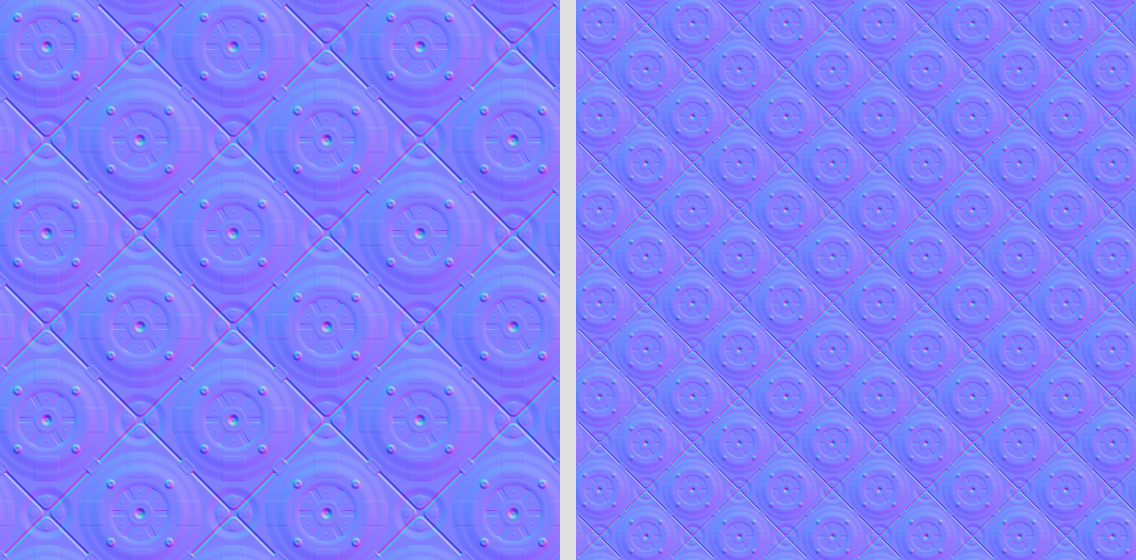
Left: one tile. Right: repeated 2 by 2.
Write a WebGL 2 fragment shader that draws this texture map.

```glsl
#version 300 es
precision highp float;
// Tangent-space normal map of round medallions in a lattice of crossing grooves and clamps.

uniform vec2 u_resolution;
out vec4 fragColor;

const float REPEATS = 3.0;
const float HALF_TILE = 128.0;   // one tile is 256 design units wide
const float CANVAS = REPEATS * 2.0 * HALF_TILE;
const float SIXTH_TURN = 1.0471976;

// Offset from the nearest point of the diagonal lattice through centre
vec2 diamondFold(vec2 p, vec2 centre) {
    vec2 d = p - centre;
    vec2 r = vec2(d.x + d.y, d.x - d.y) / (2.0 * HALF_TILE);
    r -= round(r);
    return HALF_TILE * vec2(r.x + r.y, r.x - r.y);
}

// Folds the plane into one of six sectors centred on the x axis
vec2 sectorFold(vec2 p, float turn) {
    float a = atan(p.y, p.x) + turn;
    a -= SIXTH_TURN * round(a / SIXTH_TURN);
    return length(p) * vec2(cos(a), sin(a));
}

vec2 diagonal(vec2 p) {
    return vec2(p.x + p.y, p.x - p.y) * 0.70710678;
}

float roundBox(vec2 p, vec2 halfSize, float radius) {
    vec2 q = abs(p) - halfSize + radius;
    return length(max(q, 0.0)) + min(max(q.x, q.y), 0.0) - radius;
}

float smoothMin(float a, float b, float k) {
    float h = max(k - abs(a - b), 0.0) / k;
    return min(a, b) - 0.25 * k * h * h;
}

// 1 inside a shape, 0 outside, with a bevel reaching w to either side
float plateau(float d, float w) {
    return 1.0 - smoothstep(-w, w, d);
}

float medallion(vec2 p) {
    float r = length(p);
    // Broad stepped rim and the recessed dial
    float h = 1.7 * plateau(r - 79.0, 7.0) + 2.7 * plateau(r - 64.0, 9.0);
    h -= 1.1 * plateau(r - 40.5, 3.5);
    h -= 0.25 * plateau(abs(r - 43.0), 1.2);
    // Square pads on the four sides
    vec2 a = abs(p);
    vec2 side = a.x > a.y ? a : a.yx;
    h += 0.28 * plateau(roundBox(side - vec2(66.0, 0.0), vec2(16.5), 2.0), 0.9);
    // Corner bolts
    float bolt = length(a - 40.0);
    h += 2.3 * plateau(bolt - 5.0, 2.2) - 0.5 * plateau(bolt - 2.0, 1.5);
    // Radial slots with studs between them
    vec2 slot = sectorFold(p, 0.0);
    float depth = 0.3 + 0.35 * smoothstep(18.0, 36.0, slot.x);
    h -= depth * plateau(roundBox(slot - vec2(28.5, 0.0), vec2(9.5, 3.8), 0.6), 0.9);
    vec2 stud = sectorFold(p, 0.5 * SIXTH_TURN) - vec2(29.0, 0.0);
    h += 0.25 * plateau(length(stud) - 2.0, 1.1);
    // Hub and central bore
    h += 0.4 * plateau(r - 17.0, 1.2) - 0.2 * plateau(r - 12.5, 1.5);
    return h - 4.2 * plateau(r - 5.2, 2.9);
}

float crossing(vec2 p) {
    float r = length(p);
    // Shallow dish
    float h = -2.0 * plateau(r - 31.5, 6.5) + 0.3 * plateau(r - 24.0, 1.5);
    // Four ringed buttons
    vec2 a = abs(p);
    vec2 side = a.x > a.y ? a : a.yx;
    float button = length(side - vec2(18.0, 0.0));
    h += 0.5 * plateau(button - 6.0, 2.5) - 0.25 * plateau(abs(button - 3.2), 0.9);
    // Grooves meeting with filleted corners and stopping short of the clamps
    vec2 arm = abs(diagonal(p));
    float groove = smoothMin(arm.x, arm.y, 9.0);
    groove = max(groove, max(arm.x, arm.y) - 78.0);
    return h - 2.1 * (1.0 - smoothstep(0.3, 3.2, groove));
}

// q.x runs along the groove
float clampPlate(vec2 q) {
    float h = 0.45 * plateau(roundBox(q, vec2(10.5, 7.5), 3.0), 1.0);
    return h - 0.35 * plateau(roundBox(q, vec2(7.0, 4.0), 1.5), 1.0);
}

float relief(vec2 p) {
    float h = medallion(diamondFold(p, vec2(64.0, 192.0)));
    h += crossing(diamondFold(p, vec2(192.0)));
    h += clampPlate(diagonal(diamondFold(p, vec2(128.0))));
    return h + clampPlate(diagonal(diamondFold(p, vec2(0.0, 128.0))).yx);
}

void main() {
    vec2 p = gl_FragCoord.xy / u_resolution * CANVAS;
    // Central differences across one pixel also smooth the edges
    vec2 e = 0.5 * CANVAS / u_resolution;
    float slopeX = (relief(p + vec2(e.x, 0.0)) - relief(p - vec2(e.x, 0.0))) / (2.0 * e.x);
    float slopeY = (relief(p + vec2(0.0, e.y)) - relief(p - vec2(0.0, e.y))) / (2.0 * e.y);
    vec3 normal = normalize(vec3(-slopeX, -slopeY, 1.0));
    fragColor = vec4(0.5 + 0.5 * normal, 1.0);
}
```
